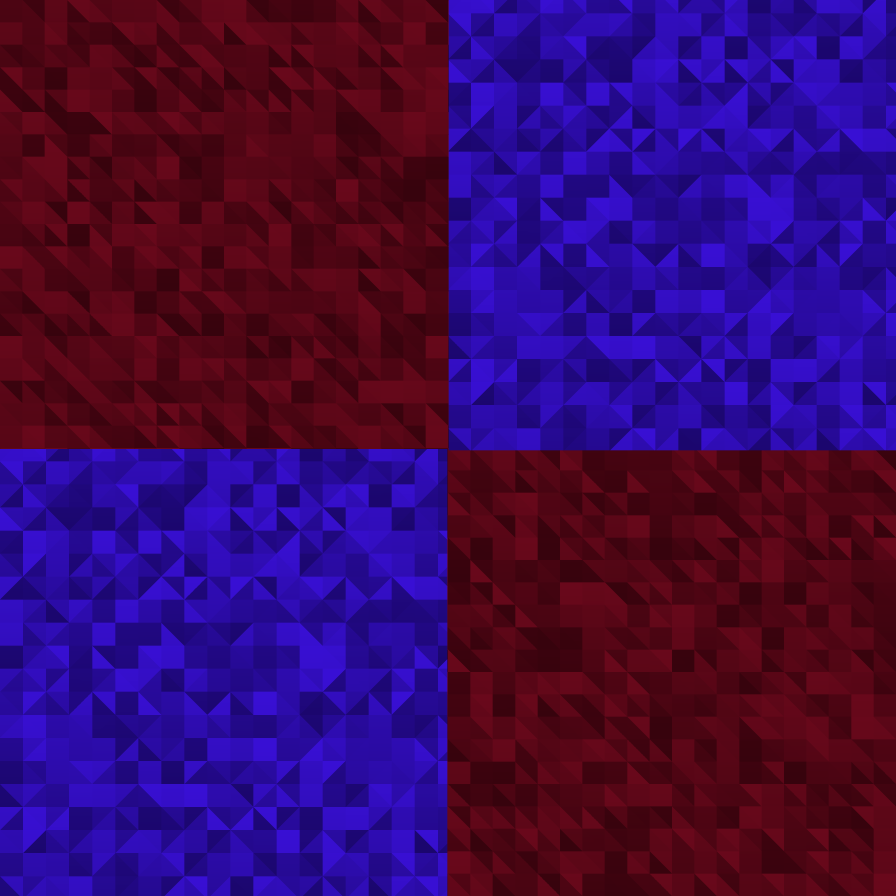
Give the GLSL for this background, as a WebGL 1 fragment shader.

```glsl
precision highp float;
// Two-by-two checker of crimson and ultramarine panels, faceted into small triangles.

uniform vec2 u_resolution;

const vec3 RED_DARK = vec3(0.215, 0.010, 0.050);
const vec3 RED_LIGHT = vec3(0.410, 0.032, 0.105);
const vec3 BLUE_DARK = vec3(0.105, 0.025, 0.430);
const vec3 BLUE_LIGHT = vec3(0.220, 0.060, 0.830);

const float RED_CELL = 0.025;
const float BLUE_CELL = 0.02572;
const vec2 BLUE_ORIGIN = vec2(0.0, -0.0036);
const float PANEL = 0.5;

// Panel borders: vertical (lower, upper) and horizontal (left, right).
const vec2 SPLIT_X = vec2(0.4992, 0.5009);
const vec2 SPLIT_Y = vec2(0.4990, 0.4974);

const float WHOLE_CELLS = 0.3;  // share of cells whose two triangles agree
const float FACET_SLOPE = 0.06; // faint shading inside each cell
const int SAMPLES = 3;          // smoothing samples per axis

float hash(vec3 p) {
    p = fract(p * vec3(0.1031, 0.1030, 0.0973));
    p += dot(p, p.yzx + 33.33);
    return fract((p.x + p.y) * p.z);
}

// Shade of the triangle on one side of a cell's diagonal.
float facetShade(vec2 cell, vec2 local, bool rising, float seed) {
    float across = rising ? local.y - local.x : local.x + local.y - 1.0;
    float side = step(0.0, across);
    side *= step(WHOLE_CELLS, hash(vec3(cell, seed + 7.0)));
    float shade = hash(vec3(cell, seed + side));
    return clamp(shade + FACET_SLOPE * (local.y - 0.5), 0.0, 1.0);
}

// All diagonals fall to the right.
vec3 redPanel(vec2 p) {
    vec2 grid = p / RED_CELL;
    float shade = facetShade(floor(grid), fract(grid), false, 11.0);
    return mix(RED_DARK, RED_LIGHT, shade);
}

// Diagonals alternate, meeting in eight-pointed stars; both panels share a tile.
vec3 bluePanel(vec2 p) {
    vec2 grid = (p - BLUE_ORIGIN) / BLUE_CELL;
    vec2 cell = floor(grid);
    bool rising = mod(cell.x + cell.y, 2.0) > 0.5;
    float shade = facetShade(cell, fract(grid), rising, 29.0);
    return mix(BLUE_DARK, BLUE_LIGHT, shade);
}

vec3 checker(vec2 p) {
    bool upper = p.y > (p.x < PANEL ? SPLIT_Y.x : SPLIT_Y.y);
    bool right = p.x > (upper ? SPLIT_X.y : SPLIT_X.x);
    if (upper != right) return redPanel(p);
    return bluePanel(upper ? p - PANEL : p);
}

void main() {
    // Average a grid of samples to smooth every edge.
    vec3 color = vec3(0.0);
    for (int y = 0; y < SAMPLES; y++) {
        for (int x = 0; x < SAMPLES; x++) {
            vec2 offset = (vec2(float(x), float(y)) + 0.5) / float(SAMPLES) - 0.5;
            color += checker((gl_FragCoord.xy + offset) / u_resolution);
        }
    }
    gl_FragColor = vec4(color / float(SAMPLES * SAMPLES), 1.0);
}
```
